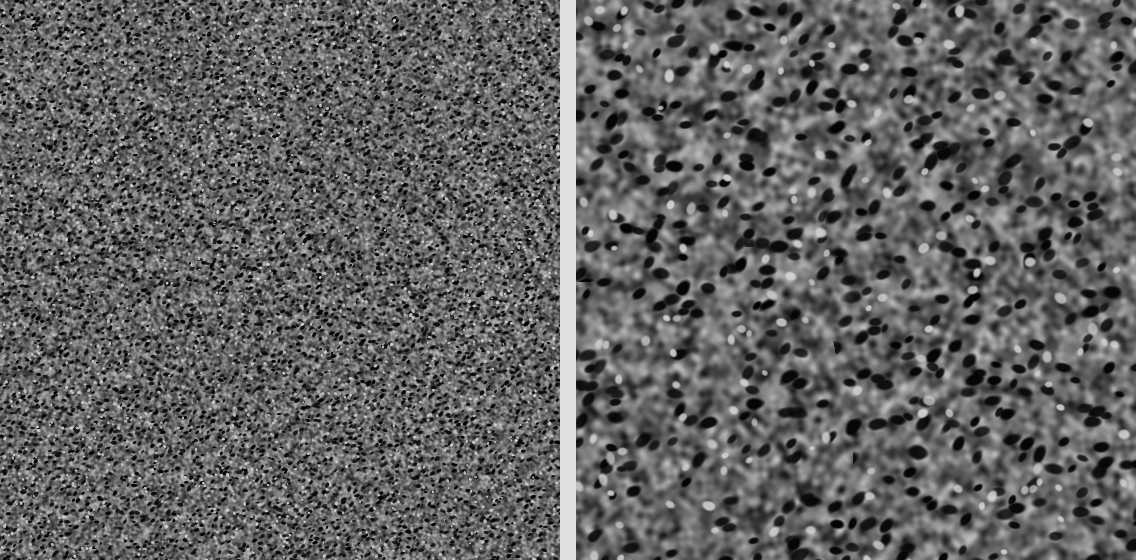
Left, the full canvas; right, a detail of the centre.
A Shadertoy shader for this texture:

```glsl
// Fine grey granular stone: a mottled ground of smooth noise, crowded with
// small slanted black pits and dotted with pale mineral specks.
// Pits and specks share one scatter function that works on a jittered grid.

const vec3 STONE_GREY = vec3(0.418, 0.418, 0.425);
const vec3 PIT_BLACK = vec3(0.012, 0.012, 0.020);
const vec3 SPECK_WHITE = vec3(0.84, 0.84, 0.83);

float hash(vec2 p) {
    return fract(sin(dot(p, vec2(127.1, 311.7))) * 43758.5453);
}

mat2 rotation(float angle) {
    float c = cos(angle), s = sin(angle);
    return mat2(c, -s, s, c);
}

float valueNoise(vec2 p) {
    vec2 cell = floor(p);
    vec2 f = fract(p);
    f = f * f * (3.0 - 2.0 * f);
    float low = mix(hash(cell), hash(cell + vec2(1.0, 0.0)), f.x);
    float high = mix(hash(cell + vec2(0.0, 1.0)), hash(cell + vec2(1.0, 1.0)), f.x);
    return mix(low, high, f.y);
}

// Two turned layers of noise, centred on zero
float grain(vec2 uv, float cells) {
    float coarse = valueNoise(rotation(0.45) * uv * cells + 31.0);
    float fine = valueNoise(rotation(-0.7) * uv * cells * 1.45 + 83.0);
    return 0.6 * coarse + 0.4 * fine - 0.5;
}

// Coverage of soft ellipses; radii are in grid cells, wobble roughens the rim
float scatter(vec2 uv, float cells, float chance, vec2 radii,
              float tilt, float spread, float wobble, float seed) {
    vec2 p = uv * cells;
    vec2 home = floor(p);
    float cover = 0.0;
    for (int y = -1; y <= 1; y++) {
        for (int x = -1; x <= 1; x++) {
            vec2 cell = home + vec2(x, y);
            vec2 id = cell + seed;
            vec2 center = cell + vec2(hash(id + 3.1), hash(id + 7.7));
            float angle = tilt + spread * (hash(id + 13.3) - 0.5);
            float size = mix(0.55, 1.0, hash(id + 19.9));
            vec2 local = rotation(angle) * (p - center);
            float d = length(local / (radii * size)) + wobble;
            float present = step(hash(id + 29.5), chance);
            float strength = mix(0.75, 1.0, hash(id + 37.2));
            cover = max(cover, present * strength * (1.0 - smoothstep(0.6, 1.3, d)));
        }
    }
    return cover;
}

void mainImage(out vec4 fragColor, in vec2 fragCoord) {
    vec2 uv = fragCoord / iResolution.y;

    // Mottled ground with faint broad patches
    float patches = valueNoise(uv * 9.0 + 5.0) - 0.5;
    float mottle = grain(uv, 185.0);
    vec3 color = STONE_GREY + 0.74 * mottle + 0.03 * patches;

    // Dark pits, mostly leaning up to the right, denser in some patches
    float rim = 0.7 * grain(uv + 0.37, 150.0);
    float pitChance = 0.43 + 0.16 * patches;
    float pits = scatter(uv, 95.0, pitChance, vec2(0.54, 0.33), 0.4, 1.5, rim, 11.0);
    color = mix(color, PIT_BLACK, pits);

    // Pale specks
    float specks = scatter(uv, 120.0, 0.11, vec2(0.44, 0.34), 0.5, 3.0, rim, 57.0);
    color = mix(color, SPECK_WHITE, 0.9 * specks);

    fragColor = vec4(clamp(color, 0.0, 1.0), 1.0);
}
```
